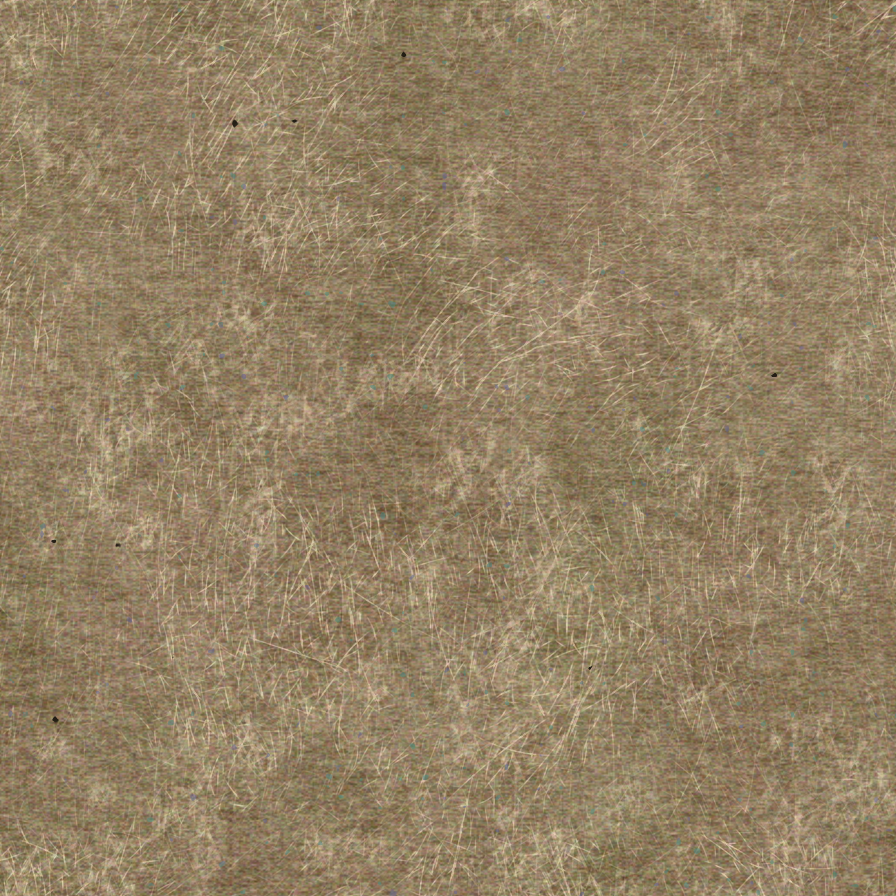
Write a three.js fragment shader that draws this texture.

```glsl
// Worn tan-brown sheet with woven grain, pale scuffs, fine scratches and small chips.
#define BASE_COLOR vec3(0.540, 0.467, 0.352)
#define PALE_COLOR vec3(0.830, 0.755, 0.630)
#define CHIP_COLOR vec3(0.090, 0.075, 0.050)
#define MOTTLE 0.12
#define BLOTCH 0.12
#define GRAIN 0.20
#define CHROMA 0.10
#define SCUFF 0.42
#define SCRATCH 0.75
#define SCRATCH_WIDTH 0.0015
#define SCRATCH_LEAN 1.15
#define SCRATCH_LAYERS 10

varying vec2 vUv;

float hash(vec2 p) {
  return fract(sin(dot(p, vec2(127.1, 311.7))) * 43758.5453);
}

vec2 hash2(vec2 p) {
  return vec2(hash(p), hash(p + 37.3));
}

float noise(vec2 p) {
  vec2 i = floor(p);
  vec2 f = fract(p);
  f = f * f * (3.0 - 2.0 * f);
  return mix(mix(hash(i), hash(i + vec2(1.0, 0.0)), f.x),
             mix(hash(i + vec2(0.0, 1.0)), hash(i + 1.0), f.x), f.y);
}

// Each octave is rotated so that no grid direction shows.
float fbm(vec2 p) {
  float sum = 0.0;
  float weight = 0.533;
  for (int i = 0; i < 4; i++) {
    sum += weight * noise(p);
    p = mat2(1.6, 1.3, -1.3, 1.6) * p + 19.7;
    weight *= 0.5;
  }
  return sum;
}

// One bent, tapering scratch per cell, mostly following a slowly turning lean.
float scratchLayer(vec2 p, float cells, float seed) {
  vec2 g = p * cells + seed;
  vec2 home = floor(g);
  float width = SCRATCH_WIDTH * cells;
  float sum = 0.0;
  for (int y = -1; y <= 1; y++) {
    for (int x = -1; x <= 1; x++) {
      vec2 cell = home + vec2(float(x), float(y));
      vec2 place = hash2(cell + seed);
      vec2 kind = hash2(cell + seed + 71.9);
      float stray = 2.0 * kind.x - 1.0;
      float turn = 1.9 * (noise((cell - seed) / cells * 5.0 + 5.0) - 0.5);
      float angle = SCRATCH_LEAN + turn + 1.57 * stray * stray * stray;
      vec2 dir = vec2(cos(angle), sin(angle));
      vec2 d = g - cell - place;
      float along = dot(d, dir);
      float across = dot(d, vec2(-dir.y, dir.x)) + 0.4 * (place.x - 0.5) * along * along;
      float reach = mix(0.5, 1.0, place.y);
      float line = 1.0 - smoothstep(0.0, width, abs(across));
      float taper = 1.0 - smoothstep(0.2 * reach, reach, abs(along));
      sum += line * taper * mix(0.15, 1.0, kind.y * kind.y);
    }
  }
  return sum;
}

// Dense faint hairs: noise drawn out along several directions.
float hairs(vec2 p) {
  float sum = 0.0;
  float angle = 0.55;
  for (int i = 0; i < 4; i++) {
    vec2 dir = vec2(cos(angle), sin(angle));
    vec2 q = vec2(dot(p, dir), dot(p, vec2(-dir.y, dir.x)));
    sum += smoothstep(0.62, 0.95, noise(q * vec2(34.0, 330.0) + 61.0 * angle));
    angle += 0.47;
  }
  return sum;
}

// Soft-edged, uneven dots in a random share of the cells.
float specks(vec2 p, float cells, float share, float radius, float seed) {
  vec2 g = p * cells + seed;
  vec2 cell = floor(g);
  vec2 d = fract(g) - mix(vec2(0.3), vec2(0.7), hash2(cell + seed));
  float size = radius * mix(0.5, 1.0, hash(cell + seed + 9.1));
  float dist = length(d) / cells + 0.006 * (noise(p * 260.0) - 0.5);
  return step(hash(cell + seed + 23.0), share) * (1.0 - smoothstep(size * 0.3, size, dist));
}

void main() {
  vec2 p = vUv;
  vec2 bent = p + 0.012 * vec2(noise(p * 7.0), noise(p * 7.0 + 15.0));

  // Mottling and small blotches, with slow shifts between olive and rose
  float mottle = fbm(p * 9.0) - 0.5;
  float blotch = fbm(p * vec2(42.0, 55.0) + 27.0) - 0.5;
  vec3 color = BASE_COLOR + MOTTLE * mottle + BLOTCH * blotch;
  color += vec3(0.02, -0.02, 0.01) * (fbm(p * 6.0 + 31.0) - 0.5);

  // Ragged pale scuffs made of specks and hairs
  float hair = hairs(bent);
  float scuff = smoothstep(0.47, 0.78, fbm(bent * 17.0 + 63.0));
  float ragged = smoothstep(0.42, 0.75, fbm(p * vec2(130.0, 115.0) + 7.0));
  color = mix(color, PALE_COLOR, SCUFF * scuff * min(0.9 * ragged + 0.7 * hair, 1.5));

  // Scratches from long and sparse to short and dense, broken up by the grain
  float wear = 0.45 + 0.85 * smoothstep(0.38, 0.65, fbm(p * 8.0 + 82.0));
  float scratch = 0.18 * hair;
  float cells = 4.5;
  for (int i = 0; i < SCRATCH_LAYERS; i++) {
    scratch += scratchLayer(bent, cells, 13.7 * float(i + 1));
    cells *= 1.34;
  }
  scratch *= wear * (0.35 + 1.1 * noise(p * 210.0));
  color = mix(color, PALE_COLOR, min(SCRATCH * scratch, 0.8));

  // Horizontal weave and coloured fibres over everything
  float weave = noise(p * vec2(120.0, 430.0)) - 0.5;
  float streak = noise(p * vec2(32.0, 300.0) + 14.0) - 0.5;
  float grain = noise(p * vec2(400.0, 490.0) + 40.0) - 0.5;
  color += GRAIN * (0.5 * weave + 0.3 * streak + 0.7 * grain);
  vec2 fibre = p * vec2(260.0, 440.0);
  vec3 tint = vec3(noise(fibre + 11.0), noise(fibre + 53.0), noise(fibre + 97.0)) - 0.5;
  color += CHROMA * tint;

  // Tiny teal, blue and rose flecks, then rare dark chips
  float hue = noise(p * 24.0 + 3.0);
  vec3 fleck = mix(vec3(0.30, 0.54, 0.50), vec3(0.38, 0.38, 0.58), smoothstep(0.45, 0.55, hue));
  fleck = mix(fleck, vec3(0.66, 0.44, 0.42), smoothstep(0.65, 0.75, hue));
  color = mix(color, fleck, 0.5 * specks(p, 85.0, 0.07, 0.0034, 17.3));
  color = mix(color, CHIP_COLOR, 0.9 * specks(p, 15.0, 0.04, 0.0042, 44.6));

  gl_FragColor = vec4(clamp(color, 0.0, 1.0), 1.0);
}
```
